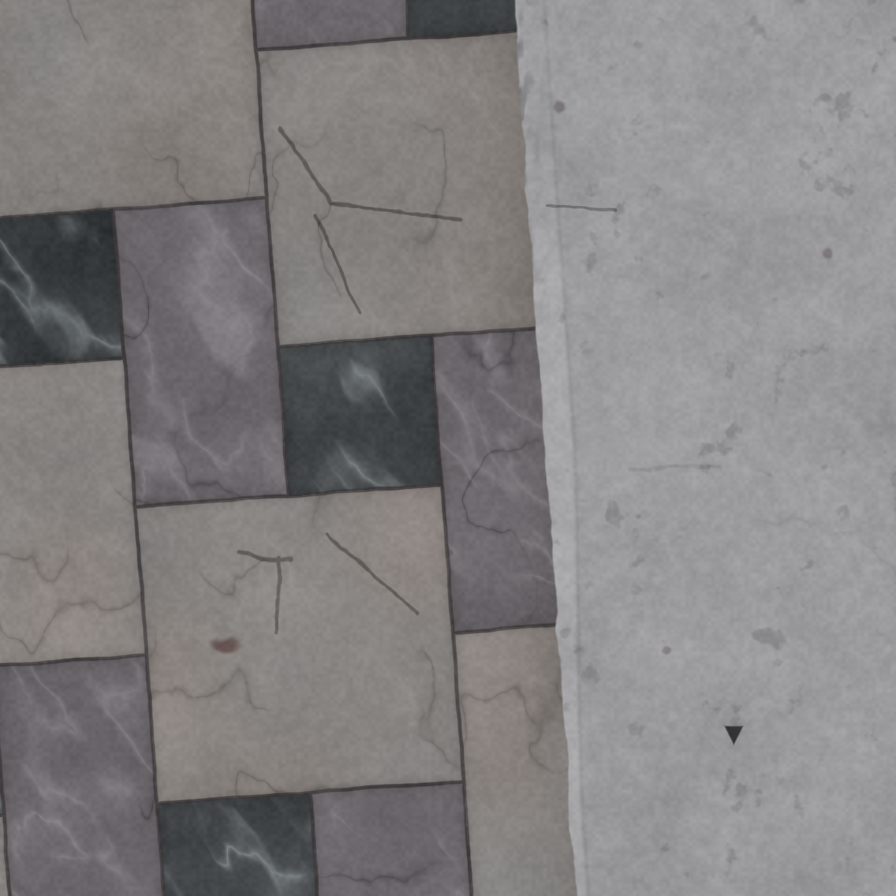
Give the GLSL for this texture, as a three.js fragment shader.

```glsl
// Tilted paving of large, tall and small slate slabs beside a pale concrete kerb.
varying vec2 vUv;

const vec2 GRID_ORIGIN = vec2(0.310, 0.387);   // corner of one small slab, y runs down
const vec2 CELL = vec2(0.1719, 0.1667);
const float TILT = 0.073;
const float JOINT_WIDTH = 0.0032;
const float KERB_TOP = 0.573;
const float KERB_SLOPE = 0.070;
const vec3 SAND = vec3(0.535, 0.517, 0.505);
const vec3 MAUVE = vec3(0.415, 0.398, 0.415);
const vec3 SLATE = vec3(0.245, 0.258, 0.265);
const vec3 JOINT = vec3(0.235, 0.220, 0.225);
const vec3 CONCRETE = vec3(0.605, 0.605, 0.615);
const vec3 RUST = vec3(0.36, 0.28, 0.27);

float hash(vec2 p) {
  vec3 h = fract(p.xyx * 0.1031);
  h += dot(h, h.yzx + 33.33);
  return fract((h.x + h.y) * h.z);
}

float noise(vec2 p) {
  vec2 i = floor(p), f = fract(p);
  f = f * f * (3.0 - 2.0 * f);
  return mix(mix(hash(i), hash(i + vec2(1, 0)), f.x),
             mix(hash(i + vec2(0, 1)), hash(i + vec2(1, 1)), f.x), f.y);
}

float fbm(vec2 p) {
  float sum = 0.0, amp = 0.5;
  for (int i = 0; i < 4; i++) {
    sum += amp * noise(p);
    p = mat2(1.6, 1.2, -1.2, 1.6) * p + 7.3;
    amp *= 0.5;
  }
  return sum / 0.9375;
}

// Broken, wandering ridge lines
float creases(vec2 p, float sharpness) {
  p += 1.4 * vec2(fbm(p * 0.8 + 4.0), fbm(p * 0.8 + 19.0));
  float ridge = pow(1.0 - abs(2.0 * noise(p) - 1.0), sharpness);
  return ridge * smoothstep(0.40, 0.72, noise(p * 0.7 + 31.0));
}

float stroke(vec2 p, vec2 a, vec2 b, float width) {
  vec2 ab = b - a;
  float t = clamp(dot(p - a, ab) / dot(ab, ab), 0.0, 1.0);
  return 1.0 - smoothstep(width * 0.25, width, length(p - a - ab * t));
}

float spot(vec2 p, vec2 center, float radius) {
  return 1.0 - smoothstep(radius * 0.4, radius, length(p - center));
}

vec3 paving(vec2 p, vec2 wobble) {
  // Seven-cell pinwheel repeat: one small, one tall and one large slab
  vec2 r = p - GRID_ORIGIN;
  vec2 g = (mat2(1.0, TILT, -TILT, 1.0) * r + wobble * 0.5) / CELL;
  vec2 cell = floor(g);
  float kind = floor(mod(3.0 * cell.x + cell.y + 0.5, 7.0));
  bool small = kind < 0.5;
  bool tall = kind > 2.5 && kind < 4.5;
  vec2 size = small ? vec2(1) : (tall ? vec2(1, 2) : vec2(2));
  vec2 offset = vec2(0);
  if (tall) offset.y = kind - 3.0;
  else if (!small) offset = vec2(kind < 2.5 ? 1.0 : 0.0, 1.0 - mod(kind, 2.0));
  vec2 slab = cell - offset;
  vec2 local = g - slab;
  vec2 margin = min(local, size - local) * CELL;
  float edge = min(margin.x, margin.y);
  float seed = hash(slab + 40.0);
  vec2 s = p + seed * 13.0;

  // Stone surface
  float cloud = fbm(s * 9.0) - 0.5;
  float fine = creases(s * vec2(19.0, 13.0), 18.0);
  float folds = creases(mat2(0.8, 0.6, -0.6, 0.8) * s * vec2(34.0, 15.0), 5.0);
  vec3 color = small ? SLATE : (tall ? MAUVE : SAND);
  color += 0.03 * (seed - 0.5) + cloud * (small ? 0.16 : 0.09);
  if (small) color += folds * vec3(0.20, 0.21, 0.21);
  else if (tall) color += 0.085 * folds - 0.10 * fine;
  else color += vec3(0.012, -0.002, -0.008) * (noise(s * 7.0) * 2.0 - 1.0)
              - 0.085 * fine + 0.02 * folds;

  // Long cracks and a rusty chip on the large slabs
  vec2 q = p + wobble * 2.0;
  float crack = stroke(q, vec2(0.315, 0.145), vec2(0.372, 0.228), 0.0035);
  crack = max(crack, stroke(q, vec2(0.372, 0.228), vec2(0.515, 0.246), 0.003));
  crack = max(crack, stroke(q, vec2(0.354, 0.240), vec2(0.402, 0.350), 0.003));
  crack = max(crack, stroke(q, vec2(0.368, 0.594), vec2(0.465, 0.684), 0.003));
  crack = max(crack, stroke(q, vec2(0.312, 0.622), vec2(0.309, 0.705), 0.003));
  crack = max(crack, stroke(q, vec2(0.270, 0.617), vec2(0.325, 0.627), 0.004));
  color -= 0.16 * crack;
  color = mix(color, RUST, 0.75 * spot((p + wobble * 3.0) * vec2(0.6, 1), vec2(0.152, 0.717), 0.012));

  // Joints and the darkening beside them
  color *= 1.0 - 0.14 * exp(-max(edge, 0.0) / 0.006);
  float joint = 1.0 - smoothstep(JOINT_WIDTH * 0.3, JOINT_WIDTH, edge);
  return mix(color, JOINT, joint * (0.6 + 0.35 * noise(p * 23.0)));
}

vec3 kerb(vec2 p, float inset, vec2 wobble) {
  vec3 color = CONCRETE + 0.075 * (fbm(p * 11.0) - 0.5) + 0.05 * (fbm(p * 65.0) - 0.5);
  color -= 0.07 * smoothstep(0.70, 0.82, fbm(p * 38.0 + 9.0));

  // Worn bright lip, narrower toward the bottom
  float lip = mix(0.034, 0.014, smoothstep(0.45, 0.95, p.y)) + wobble.x;
  color += 0.045 * (1.0 - smoothstep(lip - 0.006, lip, inset)) * smoothstep(0.05, 0.4, p.y);
  color -= 0.025 * (1.0 - smoothstep(0.0, 0.004, abs(inset - lip)));
  float wear = smoothstep(0.45, 0.75, noise(p * vec2(110.0, 55.0)));
  color -= 0.13 * wear * exp(-inset / 0.014) * (1.0 - smoothstep(0.1, 0.42, p.y));

  // Hairlines, pits and one deep chip
  vec2 q = p + wobble * 2.0;
  color -= 0.16 * stroke(q, vec2(0.612, 0.231), vec2(0.686, 0.234), 0.003);
  color -= 0.05 * stroke(q, vec2(0.700, 0.525), vec2(0.805, 0.520), 0.003);
  color -= 0.035 * creases(p * 8.0 + 3.0, 35.0);
  float pits = max(spot(q, vec2(0.742, 0.726), 0.007), spot(q, vec2(0.625, 0.120), 0.009));
  pits = max(pits, spot(q, vec2(0.921, 0.285), 0.009));
  color -= vec3(0.12, 0.14, 0.14) * pits;
  vec2 c = p - vec2(0.819, 0.818);
  float chip = max(abs(c.x) + 0.5 * c.y - 0.006, -c.y - 0.007);
  return mix(color, vec3(0.20, 0.19, 0.20), 1.0 - smoothstep(-0.001, 0.002, chip));
}

void main() {
  vec2 p = vec2(vUv.x, 1.0 - vUv.y);
  vec2 wobble = 0.007 * (vec2(fbm(p * 24.0), fbm(p * 24.0 + 50.0)) - 0.5);
  float inset = p.x - KERB_TOP - KERB_SLOPE * p.y + wobble.x * 1.2;
  vec3 ground = paving(p, wobble);
  ground *= 1.0 - 0.10 * exp(min(inset, 0.0) / 0.045);
  vec3 color = mix(ground, kerb(p, max(inset, 0.0), wobble), smoothstep(-0.0015, 0.0015, inset));
  color += 0.035 * (noise(p * 240.0) - 0.5) + 0.025 * (noise(p * 120.0) - 0.5);
  gl_FragColor = vec4(color, 1.0);
}
```
